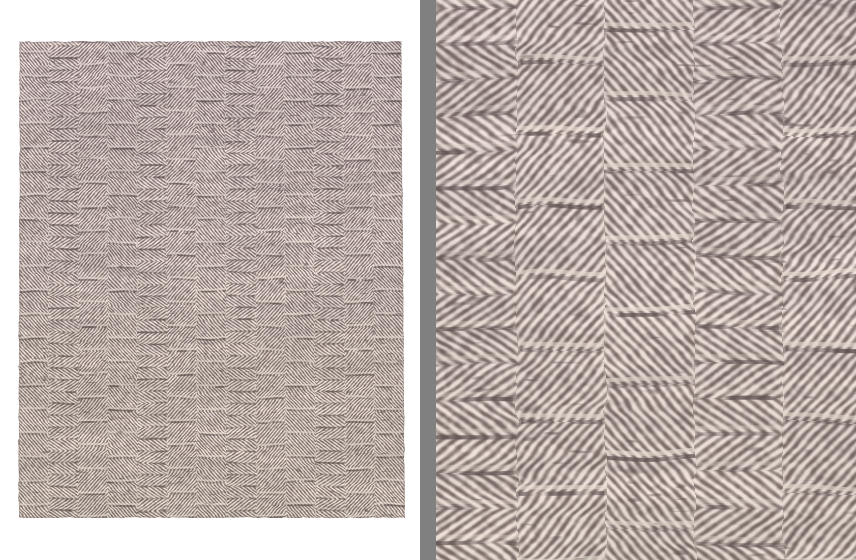
Left, the full canvas; right, a detail of the centre.
Reproduce this pattern procedurally as a WebGL 2 fragment shader.

```glsl
#version 300 es
precision highp float;
// A flat-woven rug on white: 13 columns by 20 rows of diagonally ribbed blocks.
// Columns cycle through three weaves (rising, falling, half-height herringbone);
// sine ribs give the yarn, and hashed noise gives mottling, flecks and broken seams.

uniform vec2 u_resolution;
out vec4 outColor;

const float TAU = 6.2831853;
const vec2 REPEATS = vec2(13.0, 20.0);
const vec3 PAPER = vec3(1.0);
const vec3 YARN_LIGHT = vec3(0.90, 0.85, 0.83);
const vec3 YARN_DARK = vec3(0.49, 0.43, 0.42);
const vec3 SEAM_DARK = vec3(0.36, 0.31, 0.31);
const vec3 SEAM_LIGHT = vec3(0.88, 0.84, 0.80);

float hash(vec2 p) {
  return fract(sin(dot(p, vec2(127.1, 311.7))) * 43758.5453);
}

float noise(vec2 p) {
  vec2 i = floor(p);
  vec2 f = fract(p);
  f = f * f * (3.0 - 2.0 * f);
  float low = mix(hash(i), hash(i + vec2(1.0, 0.0)), f.x);
  float high = mix(hash(i + vec2(0.0, 1.0)), hash(i + vec2(1.0, 1.0)), f.x);
  return mix(low, high, f.y);
}

// Soft line of the given half width around zero, never thinner than a pixel.
float line(float d, float halfWidth, float pixel) {
  return 1.0 - smoothstep(halfWidth - 0.5 * pixel, halfWidth + pixel, abs(d));
}

// Diagonal ribs: high on the light yarn, low in the dark groove.
float ribs(vec2 p, vec2 pitch, float slant, float phase) {
  float wave = cos(TAU * (p.y * pitch.y + slant * p.x * pitch.x + phase));
  return 0.54 + 0.46 * wave;
}

// Weave colour at p, in block units: x to the right, y down from the top edge.
vec3 weave(vec2 p, float pixel) {
  // Hand-woven wobble
  p.x += 0.05 * (noise(p * vec2(1.0, 6.0)) - 0.5);
  p.y += 0.08 * (noise(p * vec2(1.7, 0.8) + 31.0) - 0.5);

  // Column type: 0 falling, 1 herringbone, 2 rising
  float column = floor(p.x);
  float kind = mod(column, 3.0);
  bool herringbone = kind == 1.0;
  float rate = herringbone ? 2.0 : 1.0;
  float shift = herringbone ? -0.4 : (kind == 0.0 ? 0.5 : 0.0);
  float s = p.y * rate + shift;
  float row = floor(s);
  float slant = herringbone ? 1.0 - 2.0 * mod(row, 2.0) : kind - 1.0;
  vec2 pitch = herringbone ? vec2(6.4, 7.2) : vec2(8.6, 6.2);

  // Ribs with uneven yarn
  vec2 local = vec2(fract(p.x), fract(s) / rate);
  float rib = ribs(local, pitch, slant, 0.25 * hash(vec2(column, row)));
  float fibre = noise(p * vec2(14.0, 11.0)) - 0.5;
  float grain = noise(p * vec2(21.0, 19.0) + 9.0) - 0.5;
  rib = clamp(rib + 0.40 * fibre + 0.25 * grain, 0.0, 1.0);
  vec3 color = mix(YARN_DARK, YARN_LIGHT, rib);

  // Broken dark and light seams between blocks
  float seam = (fract(s + 0.5) - 0.5) / rate;
  float seamId = floor(s + 0.5);
  float broken = noise(vec2(p.x * 4.0, seamId * 7.3 + column * 3.1));
  float seamPower = mix(0.25, 0.8, hash(vec2(column + 5.0, seamId)));
  float darkSeam = line(seam, 0.025, pixel) * smoothstep(0.15, 0.65, broken);
  float lightSeam = line(seam + 0.085, 0.025, pixel);
  lightSeam *= herringbone ? 0.35 : 0.65;
  color = mix(color, SEAM_LIGHT, lightSeam);
  color = mix(color, SEAM_DARK, darkSeam * seamPower);

  // Interlocking column joints
  float joint = fract(p.x + 0.5) - 0.5;
  float tooth = 0.5 + 0.5 * cos(TAU * p.y * 7.0);
  color = mix(color, SEAM_LIGHT, line(joint, 0.025, pixel) * 0.4 * tooth);

  // Dark yarn flecks and horizontal dye streaks
  float fleck = smoothstep(0.84, 0.97, noise(p * vec2(3.5, 12.0) + 73.0));
  color = mix(color, SEAM_DARK, 0.45 * fleck);
  float streak = noise(p * vec2(0.45, 5.0) + 17.0) - 0.5;
  float cloud = noise(p * vec2(0.8, 0.9) + 47.0) - 0.5;
  return color * (1.0 + 0.09 * streak + 0.05 * cloud);
}

void main() {
  vec2 uv = gl_FragCoord.xy / u_resolution;
  float pixel = 1.0 / u_resolution.y;

  // Slightly flared rug outline
  float left = mix(0.044, 0.047, uv.y);
  float right = mix(0.965, 0.955, uv.y);
  float bottom = 0.0755;
  float top = 0.926;
  vec2 rug = vec2((uv.x - left) / (right - left), (top - uv.y) / (top - bottom));
  float sideGap = min(uv.x - left, right - uv.x) * 0.75;
  float endGap = min(uv.y - bottom, top - uv.y);
  float inside = min(sideGap, endGap) + 0.002 * (noise(uv * 90.0) - 0.5);

  // Cloth, warmer toward the bottom, with a faint bound edge
  vec3 cloth = weave(rug * REPEATS, pixel * REPEATS.y / (top - bottom));
  cloth *= mix(vec3(1.0, 0.995, 1.01), vec3(1.0, 1.005, 0.98), rug.y);
  float binding = line(inside, 0.002, pixel);
  cloth = mix(cloth, YARN_DARK, 0.25 * binding);

  float cover = smoothstep(-0.5 * pixel, 0.5 * pixel, inside);
  outColor = vec4(mix(PAPER, cloth, cover), 1.0);
}
```
